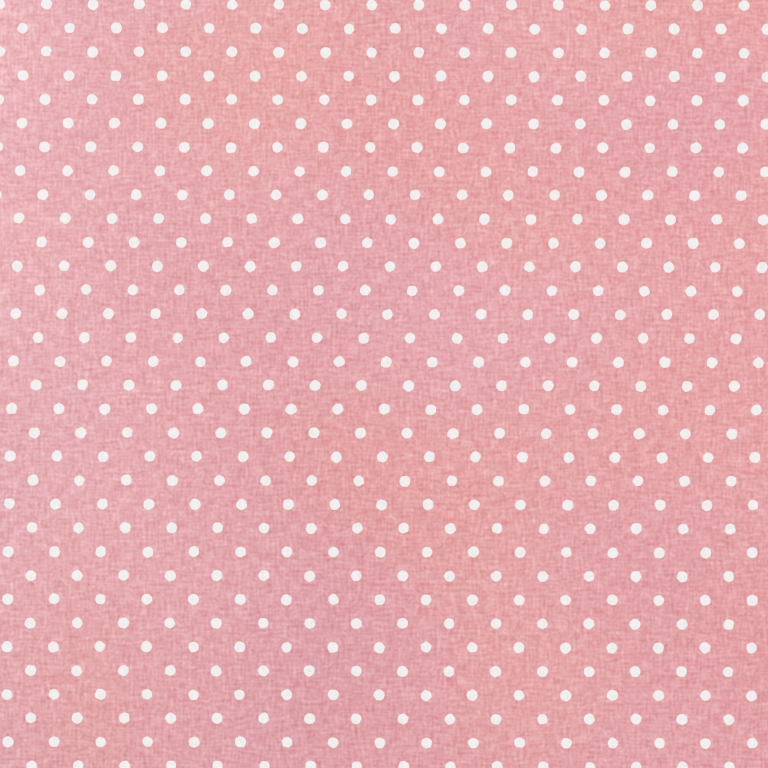
Give the GLSL for this pattern, as a WebGL 1 fragment shader.

```glsl
precision highp float;
// Pink woven cotton printed with staggered rows of small white dots.

uniform vec2 u_resolution;

// Dot grid, in canvas widths
const float COLUMN_PITCH = 0.06059;
const float ROW_PITCH = 0.03099;
const vec2 GRID_ORIGIN = vec2(0.0499, 0.0052);
const float ROW_TILT = 0.002;
const float BEND_AMOUNT = 0.0104;
const float BEND_RATE = 3.7;
const float DOT_RADIUS = 0.0070;
const float RADIUS_VARIATION = 0.0005;
const float CENTER_JITTER = 0.0010;
const float EDGE_WOBBLE = 0.0012;
const float EDGE_SOFTNESS = 0.0011;

// Colours
const vec3 CLOTH = vec3(0.893, 0.650, 0.670);
const vec3 INK = vec3(0.945, 0.935, 0.932);
const vec3 LIGHT_TINT = vec3(0.5, 1.0, 1.0);
const vec3 WARM_TINT = vec3(0.014, -0.004, -0.016);
const vec3 LILAC_TINT = vec3(-0.015, 0.000, 0.035);

// Cloth surface
const float THREADS = 250.0;
const float WEAVE_DEPTH = 0.080;
const float CREASE_DEPTH = 0.022;
const float SHEEN = 0.060;

vec2 hash2(vec2 p) {
  vec3 q = fract(vec3(p.xyx) * vec3(0.1031, 0.1030, 0.0973));
  q += dot(q, q.yzx + 33.33);
  return fract((q.xx + q.yz) * q.zy);
}

float cornerSlope(vec2 cell, vec2 corner, vec2 f) {
  return dot(hash2(cell + corner) * 2.0 - 1.0, f - corner);
}

float gradientNoise(vec2 p) {
  vec2 cell = floor(p);
  vec2 f = p - cell;
  vec2 u = f * f * f * (f * (f * 6.0 - 15.0) + 10.0);
  float low = mix(cornerSlope(cell, vec2(0.0, 0.0), f),
                  cornerSlope(cell, vec2(1.0, 0.0), f), u.x);
  float high = mix(cornerSlope(cell, vec2(0.0, 1.0), f),
                   cornerSlope(cell, vec2(1.0, 1.0), f), u.x);
  return mix(low, high, u.y);
}

// Slubs along both thread directions plus fuzzy grain
float weave(vec2 p) {
  float weft = gradientNoise(p * THREADS * vec2(0.22, 1.0) + 7.3);
  float warp = gradientNoise(p * THREADS * vec2(1.0, 0.22) + 41.7);
  float fuzz = gradientNoise(p * THREADS * 0.9 + 83.1);
  float mottle = gradientNoise(p * THREADS * 0.3 + 19.4);
  return weft + warp + fuzz + 0.5 * mottle;
}

// Thin, broken, nearly horizontal ridges, strongest at the left
float creases(vec2 p) {
  float ridge = abs(gradientNoise(p * vec2(1.3, 13.0) + 5.2));
  float patches = smoothstep(0.0, 0.35, gradientNoise(p * vec2(3.0, 9.0) + 61.0));
  return smoothstep(0.035, 0.0, ridge) * patches * mix(1.0, 0.4, p.x);
}

// Coverage of the nearest printed dot; p runs downwards from the top left
float dots(vec2 p, float pixel) {
  float row = floor((p.y - GRID_ORIGIN.y - ROW_TILT * p.x) / ROW_PITCH + 0.5);
  float bend = BEND_AMOUNT * cos(BEND_RATE * p.y);
  float start = GRID_ORIGIN.x + bend - 0.5 * COLUMN_PITCH * mod(row, 2.0);
  float column = floor((p.x - start) / COLUMN_PITCH + 0.5);
  vec2 id = vec2(column, row) + 50.0;

  vec2 center = vec2(start + column * COLUMN_PITCH,
                     GRID_ORIGIN.y + ROW_TILT * p.x + row * ROW_PITCH);
  center += (hash2(id) - 0.5) * CENTER_JITTER;
  float radius = DOT_RADIUS + (hash2(id + 90.0).x - 0.5) * RADIUS_VARIATION;
  float dist = length(p - center) - radius;
  dist += EDGE_WOBBLE * gradientNoise(p * 190.0 + 3.0);
  float soft = max(EDGE_SOFTNESS, 0.75 * pixel);
  return 1.0 - smoothstep(-soft, soft, dist);
}

void main() {
  float size = min(u_resolution.x, u_resolution.y);
  vec2 p = vec2(gl_FragCoord.x, u_resolution.y - gl_FragCoord.y) / size;

  // Side light and slow fading
  float light = SHEEN * exp(-5.0 * p.x) * (1.0 - 0.7 * p.y);
  light += 0.022 * (0.5 - p.y);
  light += 0.030 * gradientNoise(p * 3.5 + 12.0);
  float threads = weave(p);
  float ridges = creases(p);

  vec3 cloth = CLOTH + LIGHT_TINT * (light + WEAVE_DEPTH * threads);
  cloth += WARM_TINT * (p.x - p.y + 0.2);
  cloth += LILAC_TINT * gradientNoise(p * 4.0 + 30.0);
  cloth += LIGHT_TINT * CREASE_DEPTH * ridges;

  vec3 ink = INK + 0.018 * threads + 0.15 * light;
  gl_FragColor = vec4(mix(cloth, ink, dots(p, 1.0 / size)), 1.0);
}
```
